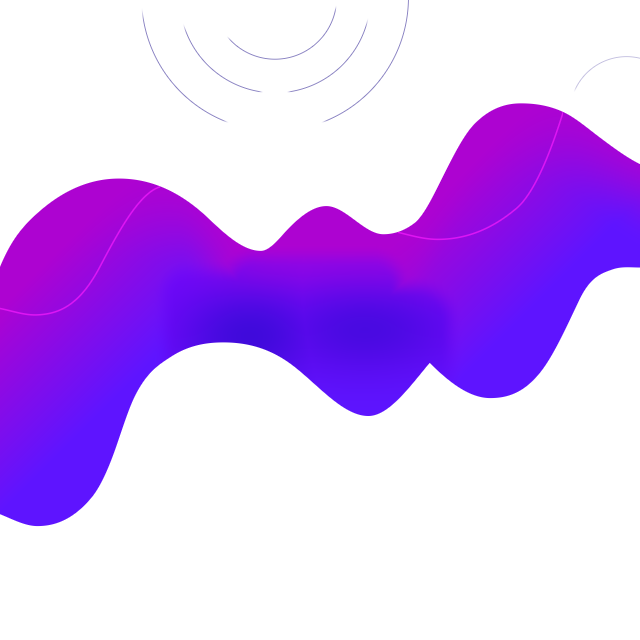
Give the GLSL for this background, as a Shadertoy shader.

```glsl
// A flowing magenta-to-blue ribbon on white, with thin arcs above it.
// Hermite splines bound the ribbon; diagonal gradients, soft boxes and
// glows colour it, and distance functions draw the fine lines.

const vec3 WHITE   = vec3(1.0);
const vec3 MAGENTA = vec3(0.68, 0.01, 0.82);
const vec3 BLUE    = vec3(0.37, 0.08, 1.00);
const vec3 VIOLET  = vec3(0.44, 0.03, 0.98);
const vec3 PURPLE  = vec3(0.59, 0.02, 0.89);
const vec3 INDIGO  = vec3(0.25, 0.04, 0.86);
const vec3 PINK    = vec3(0.93, 0.10, 0.98);
const vec3 SLATE   = vec3(0.52, 0.49, 0.75);

// Spline knots: x, height, slope
const vec3 TOP[16] = vec3[16](
    vec3(0.0, 0.583, 2.4), vec3(0.026, 0.6315, 1.4),
    vec3(0.052, 0.661, 0.95), vec3(0.186, 0.721, 0.0),
    vec3(0.3255, 0.659, -0.95), vec3(0.4075, 0.608, 0.0),
    vec3(0.449, 0.641, 1.05), vec3(0.51, 0.678, 0.0),
    vec3(0.599, 0.634, 0.0), vec3(0.647, 0.651, 0.75),
    vec3(0.69, 0.72, 2.0), vec3(0.742, 0.807, 1.0),
    vec3(0.814, 0.8385, 0.0), vec3(0.879, 0.8255, -0.45),
    vec3(0.9375, 0.785, -0.75), vec3(1.0, 0.7435, -0.5));

const vec3 BOTTOM[16] = vec3[16](
    vec3(0.0, 0.1966, -0.4), vec3(0.0586, 0.178, 0.0),
    vec3(0.143, 0.2225, 1.2), vec3(0.182, 0.3035, 2.9),
    vec3(0.211, 0.3815, 2.0), vec3(0.267, 0.4425, 0.65),
    vec3(0.349, 0.465, 0.0), vec3(0.456, 0.43, -0.75),
    vec3(0.5755, 0.35, 0.0), vec3(0.6705, 0.432, 1.2),
    vec3(0.6725, 0.432, -1.0), vec3(0.766, 0.378, 0.0),
    vec3(0.846, 0.4205, 1.3), vec3(0.905, 0.531, 2.1),
    vec3(0.957, 0.579, 0.35), vec3(1.0, 0.582, 0.0));

// Height and slope of the cubic from knot a to knot b
vec2 hermite(float x, vec3 a, vec3 b) {
    float h = b.x - a.x, rise = b.y - a.y;
    float u = clamp((x - a.x) / h, 0.0, 1.0);
    float c1 = h * a.z;
    float c2 = 3.0 * rise - h * (2.0 * a.z + b.z);
    float c3 = h * (a.z + b.z) - 2.0 * rise;
    return vec2(a.y + u * (c1 + u * (c2 + u * c3)),
                (c1 + u * (2.0 * c2 + 3.0 * u * c3)) / h);
}

vec2 spline(float x, vec3 knots[16]) {
    vec2 s = vec2(knots[0].y, knots[0].z);
    for (int i = 0; i < 15; i++)
        if (x >= knots[i].x) s = hermite(x, knots[i], knots[i + 1]);
    return s;
}

// Approximate signed distance above a curve
float above(float y, vec2 curve) {
    return (y - curve.x) / sqrt(1.0 + curve.y * curve.y);
}

float fill(float d, float px) { return clamp(0.5 - d / px, 0.0, 1.0); }

// Thin line through four knots
float strand(vec2 p, vec3 a, vec3 b, vec3 c, vec3 d, float px) {
    vec2 curve = p.x < b.x ? hermite(p.x, a, b)
               : p.x < c.x ? hermite(p.x, b, c) : hermite(p.x, c, d);
    float within = step(a.x, p.x) * step(p.x, d.x);
    return within * fill(abs(above(p.y, curve)) - 0.0012, px);
}

// Thin arc between two angles about the downward axis, open at the middle
float arc(vec2 q, float radius, vec2 span, float gap, float px) {
    float angle = atan(q.x, -q.y);
    float ends = smoothstep(span.x, span.x + 0.12, angle)
               * (1.0 - smoothstep(span.y - 0.12, span.y, angle))
               * smoothstep(gap - 0.03, gap + 0.03, abs(angle));
    return ends * fill(abs(length(q) - radius) - 0.0007, px);
}

// Rounded box given by its lower left and upper right corners
float roundBox(vec2 p, vec2 lo, vec2 hi, float radius) {
    vec2 q = abs(p - 0.5 * (lo + hi)) - 0.5 * (hi - lo) + radius;
    return length(max(q, 0.0)) + min(max(q.x, q.y), 0.0) - radius;
}

float glow(vec2 p, vec2 center, vec2 size) {
    vec2 q = (p - center) / size;
    return exp(-dot(q, q));
}

// Diagonal blend, restarted for the right-hand wave, warm along the crest
vec3 ribbonColor(vec2 p, float depth) {
    float start = mix(0.48, 0.99, smoothstep(0.28, 0.46, p.x));
    float t = clamp((p.x + 1.0 - p.y - start) / 0.32, 0.0, 1.0);
    return mix(MAGENTA, BLUE, t * smoothstep(-0.05, 0.13, depth));
}

// Dark cloud in the middle of the ribbon
vec3 addCloud(vec3 color, vec2 p) {
    float d = roundBox(p, vec2(0.25, 0.38), vec2(0.5, 0.583), 0.045);
    d = min(d, roundBox(p, vec2(0.35, 0.3), vec2(0.632, 0.608), 0.05));
    d = min(d, roundBox(p, vec2(0.4, 0.3), vec2(0.712, 0.56), 0.06));
    float warm = smoothstep(0.49, 0.61, p.y) * smoothstep(0.25, 0.43, p.x);
    vec3 cloud = mix(mix(BLUE, VIOLET, smoothstep(0.36, 0.5, p.y)), PURPLE, warm);
    float shade = max(glow(p, vec2(0.39, 0.475), vec2(0.11, 0.075)),
                      0.8 * glow(p, vec2(0.57, 0.485), vec2(0.14, 0.07)));
    cloud = mix(cloud, INDIGO, shade);
    return mix(color, cloud, 1.0 - smoothstep(-0.025, 0.012, d));
}

void mainImage(out vec4 fragColor, in vec2 fragCoord) {
    vec2 p = fragCoord / iResolution.xy;
    float px = 1.0 / min(iResolution.x, iResolution.y);

    // Arcs
    vec2 q = p - vec2(0.4297, 1.0039);
    float arcs = arc(q, 0.0964, vec2(-0.9, 1.45), -1.0, px)
               + arc(q, 0.149, vec2(-1.3, 1.36), 0.15, px)
               + arc(q, 0.2085, vec2(-1.5, 1.7), 0.38, px)
               + 0.5 * arc(vec2(1.0, -1.0) * (p - vec2(0.979, 0.823)),
                           0.0885, vec2(-1.2, 0.6), -1.0, px);
    vec3 color = mix(WHITE, SLATE, arcs);

    // Ribbon
    vec2 top = spline(p.x, TOP);
    vec3 ribbon = addCloud(ribbonColor(p, top.x - p.y), p);
    float strands = strand(p, vec3(0.0, 0.518, -0.2), vec3(0.0586, 0.508, 0.05),
                           vec3(0.156, 0.583, 1.9), vec3(0.25, 0.708, 0.3), px)
                  + strand(p, vec3(0.622, 0.637, -0.25), vec3(0.684, 0.626, 0.0),
                           vec3(0.807, 0.6745, 0.85), vec3(0.88, 0.825, 3.2), px);
    ribbon = mix(ribbon, PINK, 0.8 * strands);
    float edge = max(above(p.y, top), -above(p.y, spline(p.x, BOTTOM)));
    color = mix(color, ribbon, fill(edge, px));

    fragColor = vec4(color, 1.0);
}
```
